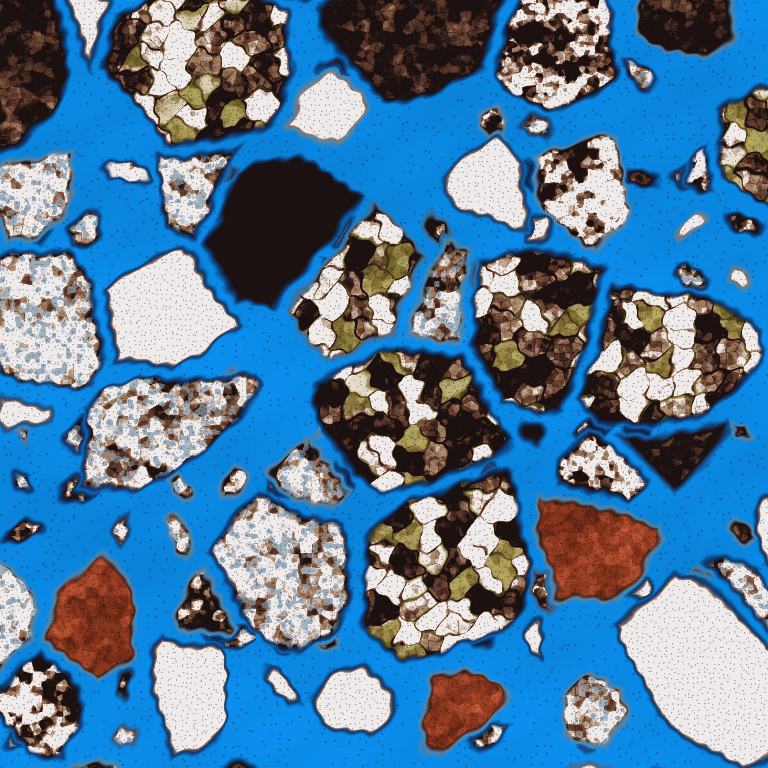
Write a Shadertoy shader that draws this texture.

```glsl
// Thin section of sand: angular mineral grains set in blue resin.
// A power diagram keeps grains of mixed size apart, rounded polygons shape them,
// and layered cellular noise fills each one with crystals, grit and flecks.

const float TAU = 6.2831853;
const float GRID = 6.0;          // large grain sites across the canvas
const float CHIP_GRID = 15.0;    // small chip sites across the canvas
const float GAP = 0.011;         // least half gap between grains
const float SOFT = 0.0028;       // edge softness
const float RIM = 0.009;         // width of the shaded rim
const float ROUGH = 0.0032;      // outline roughness
const vec3 RESIN = vec3(0.04, 0.535, 0.89);
const vec3 NAVY = vec3(0.06, 0.14, 0.32);
const vec3 SLATE = vec3(0.39, 0.51, 0.60);
const vec3 DARK = vec3(0.11, 0.065, 0.065);
const vec3 BROWN = vec3(0.38, 0.23, 0.17);
const vec3 TAN = vec3(0.64, 0.50, 0.39);
const vec3 WHITE = vec3(0.94, 0.92, 0.92);
const vec3 OLIVE = vec3(0.56, 0.50, 0.20);
const vec3 RUST = vec3(0.56, 0.20, 0.10);

vec2 hash2(vec2 p) {
    vec3 q = fract(p.xyx * vec3(0.1031, 0.1030, 0.0973));
    q += dot(q, q.yzx + 33.33);
    return fract((q.xx + q.yz) * q.zy);
}

// Cellular noise: x = softly blended cell value, y = border distance, z = centre distance
vec3 cells(vec2 p) {
    vec2 base = floor(p);
    float sum = 0.0, total = 0.0, f1 = 9.0, f2 = 9.0;
    for (int y = -1; y <= 1; y++)
    for (int x = -1; x <= 1; x++) {
        vec2 id = base + vec2(x, y);
        vec2 v = id + 0.1 + 0.8 * hash2(id) - p;
        float d = length(v), w = exp(-14.0 * d * d);
        sum += w * hash2(id + 71.0).x;
        total += w;
        f2 = min(f2, max(f1, d));
        f1 = min(f1, d);
    }
    return vec3(sum / total, f2 - f1, f1);
}

vec2 sway(vec2 p) {
    return sin(p.yx * 41.0 + vec2(1.0, 4.0)) + 0.6 * sin(p.yx * 97.0 + p * 60.0)
         + 0.45 * sin(p.yx * 233.0 - p * 150.0 + 2.0);
}

// Rounded, stretched polygon with uneven sides
float polygon(vec2 q, vec2 id, float radius) {
    vec2 h = hash2(id + 11.0);
    float c = cos(h.x * TAU), s = sin(h.x * TAU), stretch = mix(1.0, 1.5, h.y * h.y);
    q = mat2(c, -s, s, c) * q * vec2(1.0 / stretch, stretch);
    float sum = 0.000001;
    for (int k = 0; k < 7; k++) {
        vec2 j = hash2(id + float(k) * vec2(3.7, 9.1) + 23.0);
        float a = (float(k) + 0.75 * j.x) * TAU / 7.0;
        float side = dot(q, vec2(cos(a), sin(a))) / (radius * mix(0.72, 1.2, j.y));
        sum += pow(max(side, 0.0), 14.0);
    }
    return (pow(sum, 1.0 / 14.0) - 1.0) * radius;
}

// Grain site: xy = centre, z = radius, in grid units
vec3 site(vec2 id) {
    float size = pow(hash2(id + 57.0).x, 1.6);
    return vec3(id + 0.5 + 0.8 * (hash2(id) - 0.5), mix(0.25, 0.9, size));
}

// Distance to the large grains; also gives the site and its radius
float grains(vec2 p, out vec2 bestId, out float radius) {
    vec2 base = floor(p);
    vec3 best = vec3(0.0);
    float least = 99.0;
    for (int k = 0; k < 25; k++) {
        vec2 id = base + vec2(k % 5 - 2, k / 5 - 2);
        vec3 s = site(id);
        float power = dot(p - s.xy, p - s.xy) - s.z * s.z;
        if (power < least) { least = power; best = s; bestId = id; }
    }
    float border = 9.0;
    for (int k = 0; k < 25; k++) {
        vec3 s = site(base + vec2(k % 5 - 2, k / 5 - 2));
        float apart = length(s.xy - best.xy);
        float power = dot(p - s.xy, p - s.xy) - s.z * s.z;
        if (apart > 0.001) border = min(border, 0.5 * (power - least) / apart);
    }
    radius = best.z;
    return max(polygon(p - best.xy, bestId, radius) / GRID, GAP - border / GRID);
}

// Colour inside a grain; tone runs from dark through brown and tan to white
vec3 mineral(vec2 p, float kind, float radius, float rim) {
    vec3 coarse = cells(p * 31.0 + 0.15 * sway(p)), mid = cells(p * 72.0), grit = cells(p * 150.0);
    float mottle = 0.35 * coarse.x + 0.4 * mid.x + 0.25 * grit.x - 0.5 + 0.05 * sway(p * 0.6).x;
    bool clastic = kind > 0.2 && kind < 0.58 && radius > 0.58;
    vec2 look = kind < 0.2 ? vec2(1.0, 0.25) : kind < 0.58 ? vec2(0.56, 2.7)
              : kind < 0.77 ? vec2(0.8, 1.8) : kind < 0.91 ? vec2(0.15, 0.8)
              : kind < 0.95 ? vec2(-0.1, 0.4) : vec2(0.36, 0.7);
    float tone = look.x + look.y * mottle;
    if (clastic) tone = 0.1 + 0.95 * coarse.x + 1.1 * mottle - 0.6 * smoothstep(0.16, 0.0, coarse.y);
    tone -= 0.16 * min(look.y, 1.0) * smoothstep(0.14, 0.0, mid.y) + 0.5 * rim;
    vec3 col = mix(DARK, BROWN, smoothstep(0.08, 0.34, tone));
    col = mix(col, TAN, smoothstep(0.32, 0.54, tone));
    col = mix(col, WHITE, smoothstep(0.54, 0.76, tone));
    if (clastic) col = mix(col, OLIVE * (0.6 + 0.6 * tone), 0.8 * smoothstep(0.46, 0.52, coarse.x) * smoothstep(0.68, 0.62, coarse.x));
    if (kind > 0.95) col = mix(col, RUST * (0.7 + tone), 0.8);
    if (kind > 0.58 && kind < 0.77) col = mix(col, SLATE, 0.6 * smoothstep(0.62, 0.8, grit.x));
    return col * (1.0 - 0.3 * smoothstep(0.2, 0.08, grit.z) * step(0.1, look.x));
}

void mainImage(out vec4 fragColor, in vec2 fragCoord) {
    vec2 uv = fragCoord / iResolution.y;
    vec2 p = uv + ROUGH * sway(uv);

    // Large grains, then chips wherever there is room
    vec2 id;
    float radius;
    float d = grains(p * GRID + 20.0, id, radius);
    vec2 chipId = floor(p * CHIP_GRID) + 140.0;
    vec2 h = hash2(chipId);
    vec2 q = fract(p * CHIP_GRID) - 0.5 - 0.2 * (h.yx - 0.5);
    float chip = max(polygon(q, chipId, mix(0.14, 0.3, h.y)) / CHIP_GRID, GAP - d);
    if (h.x > 0.65 && chip < d) { d = chip; id = chipId; radius = 0.2; }

    // Resin with faint clouds and specks
    vec3 speck = cells(uv * 95.0);
    vec3 col = RESIN * (1.0 + 0.025 * sway(uv * 0.3).x);
    col = mix(col, NAVY, 0.4 * smoothstep(0.2, 0.06, speck.z) * smoothstep(0.4, 0.7, speck.x));

    // Rim shade and grain body
    vec2 trait = hash2(id + 91.0);
    vec3 halo = mix(NAVY, SLATE, smoothstep(0.6, 0.8, trait.y));
    col = mix(col, halo, 0.85 * smoothstep(RIM, 0.001, d));
    float rim = smoothstep(-0.6 * RIM, 0.0, d);
    col = mix(col, mineral(uv, trait.x, radius, rim), smoothstep(SOFT, -SOFT, d));
    fragColor = vec4(col, 1.0);
}
```
